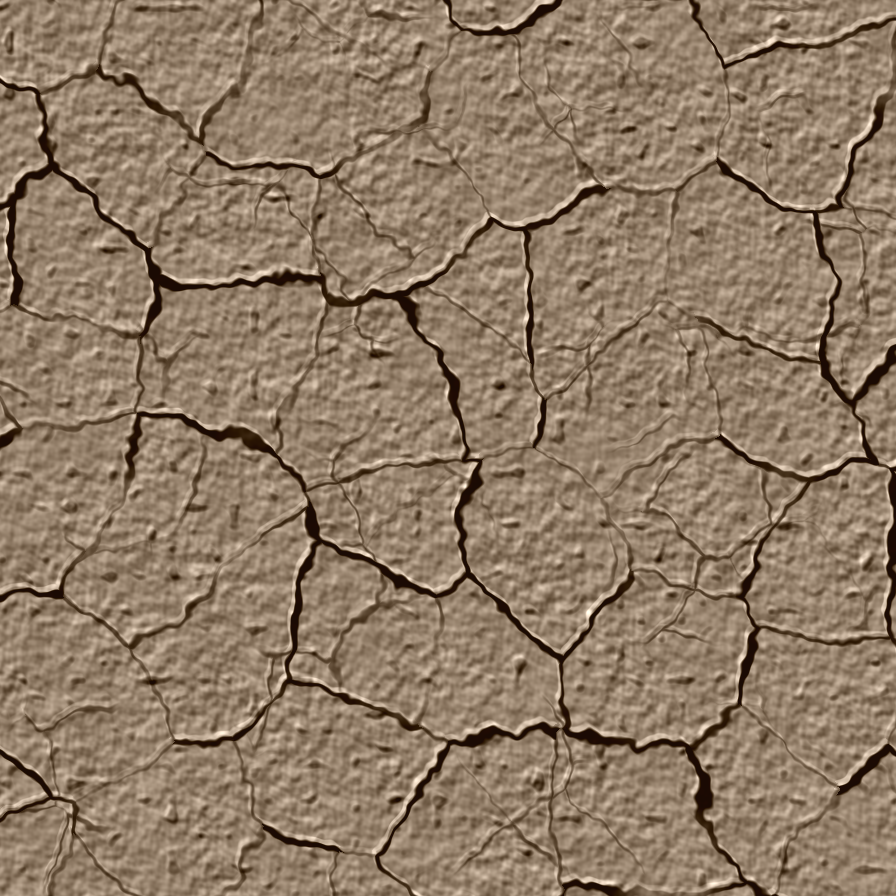
A WebGL 1 fragment shader for this texture:

```glsl
precision highp float;
// Dry cracked mud: irregular plates, dark fissures and fine side-lit grit.
uniform vec2 u_resolution;

vec2 hash2(vec2 p) {
  p = vec2(dot(p, vec2(127.1, 311.7)), dot(p, vec2(269.5, 183.3)));
  return fract(sin(p) * 43758.545);
}

// Gradient noise, roughly -0.7 to 0.7.
float corner(vec2 cell, vec2 offset) {
  float angle = 6.2832 * hash2(cell).x;
  return dot(vec2(cos(angle), sin(angle)), offset);
}

float noise(vec2 p) {
  vec2 i = floor(p), f = fract(p), e = vec2(1.0, 0.0);
  vec2 u = f * f * f * (f * (f * 6.0 - 15.0) + 10.0);
  return mix(mix(corner(i, f), corner(i + e, f - e), u.x),
             mix(corner(i + e.yx, f - e.yx), corner(i + 1.0, f - 1.0), u.x), u.y);
}

vec2 noise2(vec2 p) {
  return vec2(noise(p), noise(p + vec2(37.2, 91.7)));
}

vec2 seed(vec2 cell) {
  return cell + 0.5 + 0.92 * (hash2(cell) - 0.5);
}

// Voronoi borders; every border has its own width and depth.
float cracks(vec2 p, float scale, float width) {
  vec2 q = p * scale, home = floor(q), nearest = home;
  float best = 9.0;
  for (int y = -1; y <= 1; y++) {
    for (int x = -1; x <= 1; x++) {
      vec2 cell = home + vec2(x, y);
      float d = distance(q, seed(cell));
      if (d < best) { best = d; nearest = cell; }
    }
  }
  float soft = max(0.0022, 1.2 / u_resolution.y);
  float swell = 1.0 + 1.1 * noise(p * 19.0);
  float depth = 0.0;
  vec2 a = seed(nearest);
  for (int y = -2; y <= 2; y++) {
    for (int x = -2; x <= 2; x++) {
      if (x == 0 && y == 0) continue;
      vec2 cell = nearest + vec2(x, y);
      vec2 b = seed(cell);
      float d = dot(0.5 * (a + b) - q, normalize(b - a)) / scale;
      float strength = hash2(nearest + cell + 5.3).y;
      float halfWidth = width * mix(0.3, 1.0, strength) * swell;
      float line = 1.0 - smoothstep(halfWidth - 0.5 * soft, halfWidth + soft, d);
      depth = max(depth, line * mix(0.4, 1.0, smoothstep(0.0, 0.6, strength)));
    }
  }
  return depth;
}

// Bent main fissures plus broken hairlines inside the plates.
float fissures(vec2 p) {
  vec2 bent = p + 0.035 * noise2(p * 7.0) + 0.011 * noise2(p * 27.0)
            + 0.005 * noise2(p * 75.0);
  float main = cracks(bent, 6.2, 0.0036);
  main *= mix(0.35, 1.0, smoothstep(-0.4, -0.05, noise(p * 6.0 + 13.0)));
  float hair = cracks(bent + 4.7, 9.0, 0.0018);
  hair *= 0.55 * smoothstep(0.0, 0.25, noise(p * 6.0 + 50.0));
  return max(main, hair);
}

float pits(vec2 p) {
  return smoothstep(0.3, 0.52, noise(p * vec2(44.0, 52.0) + 8.0));
}

float grit(vec2 p) {
  return 0.55 * noise(p * 42.0) + 0.48 * noise(p * 88.0 + 3.0)
       + 0.22 * noise(p * 170.0 + 7.0) - 0.35 * pits(p);
}

void main() {
  vec2 p = gl_FragCoord.xy / u_resolution.y;
  vec2 toLight = vec2(0.0028, -0.005);

  // Grit lit from below, rougher in some patches than in others.
  float rough = 0.44 + 0.3 * noise(p * 11.0 + 21.0);
  float tone = 0.59 + rough * (grit(p) - grit(p + toLight));
  tone += 0.05 * noise(p * 15.0 + 33.0) - 0.13 * pits(p);

  // Pale lip on the lit side of each fissure, then the dark gap.
  float gap = fissures(p);
  float lip = fissures(p + 1.25 * toLight);
  tone += 0.24 * lip * (1.0 - gap);
  tone = mix(tone, 0.06, 0.92 * gap);

  vec3 mud = vec3(tone, tone - 0.08, tone - 0.165);
  gl_FragColor = vec4(clamp(mud, vec3(0.1, 0.04, 0.01), vec3(1.0)), 1.0);
}
```
